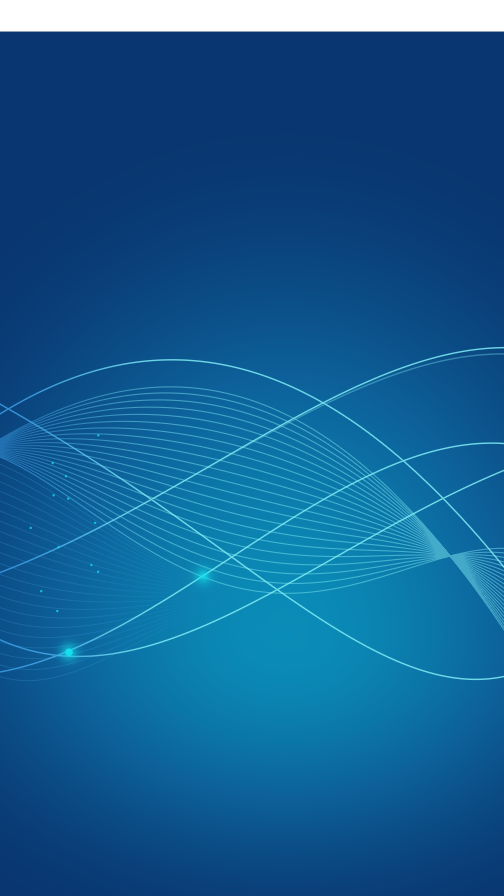
Reproduce this background procedurally as a Shadertoy shader.

```glsl
// Flowing cyan threads over a deep blue field with an off-centre teal glow.
// Each thread is a quartic through five evenly spaced heights; the meshes
// blend between two such threads, and small sparks are scattered by a hash.

const float ASPECT = 0.5625;   // layout width, in canvas heights
const vec3 NAVY  = vec3(0.035, 0.212, 0.438);
const vec3 OCEAN = vec3(0.050, 0.375, 0.600);
const vec3 TEAL  = vec3(0.040, 0.550, 0.720);
const vec3 AZURE = vec3(0.230, 0.620, 0.900);
const vec3 ICE   = vec3(0.500, 0.930, 0.960);
const vec3 SPARK = vec3(0.080, 0.880, 0.930);

vec2 hash2(float n) {
    return fract(sin(vec2(n * 12.99, n * 78.23) + 1.7) * 4375.85);
}

// Quartic (Newton form) through heights at x = 0, 1/4, 1/2, 3/4 and 1
float curve(float x, vec4 h, float last) {
    float s = 4.0 * x;
    vec4 d1 = vec4(h.yzw, last) - h;
    vec3 d2 = d1.yzw - d1.xyz;
    vec2 d3 = d2.yz - d2.xy;
    float d4 = d3.y - d3.x;
    return h.x + s * (d1.x + (s - 1.0) / 2.0 * (d2.x
         + (s - 2.0) / 3.0 * (d3.x + (s - 3.0) / 4.0 * d4)));
}

// Box-filtered coverage of a thin curved thread
float thread(vec2 uv, vec4 h, float last, float halfWidth, float px) {
    float e = 0.002;
    float y = curve(uv.x, h, last);
    float slope = (curve(uv.x + e, h, last) - y) / (e * ASPECT);
    float d = abs(uv.y - y) / sqrt(1.0 + slope * slope);
    return clamp((d + halfWidth) / px + 0.5, 0.0, 1.0)
         - clamp((d - halfWidth) / px + 0.5, 0.0, 1.0);
}

// Evenly blended threads between an upper and a lower one
float mesh(vec2 uv, vec4 top, float topEnd, vec4 low, float lowEnd,
           int count, float halfWidth, float px) {
    float sum = 0.0;
    for (int i = 0; i < count; i++) {
        float t = pow(float(i) / float(count - 1), 1.12);
        sum += thread(uv, mix(top, low, t), mix(topEnd, lowEnd, t), halfWidth, px);
    }
    return min(sum, 1.0);
}

float disc(vec2 p, vec2 centre, float radius, float px) {
    return clamp(0.5 + (radius - length(p - centre)) / px, 0.0, 1.0);
}

float halo(vec2 p, vec2 centre, float size) {
    vec2 d = (p - centre) / size;
    return exp(-dot(d, d));
}

// Elliptical glow, taller above its centre than below
vec3 backdrop(vec2 p) {
    vec2 d = p - vec2(0.319, 0.290);
    d /= vec2(0.505, d.y > 0.0 ? 0.585 : 0.365);
    float glow = 1.0 - smoothstep(0.0, 1.0, length(d));
    vec3 col = mix(NAVY, OCEAN, min(glow * 2.0, 1.0));
    return mix(col, TEAL, max(glow * 2.0 - 1.0, 0.0));
}

void mainImage(out vec4 fragColor, in vec2 fragCoord) {
    vec2 uv = fragCoord / iResolution.xy;
    vec2 p = uv * vec2(ASPECT, 1.0);
    float px = 1.0 / iResolution.y;
    vec3 col = backdrop(p);
    vec3 tint = mix(AZURE, ICE, smoothstep(0.0, 0.35, uv.x));

    // Main mesh, and the faint fan that opens to the left
    vec4 crest  = vec4(0.510, 0.564, 0.553, 0.466);
    vec4 trough = vec4(0.490, 0.402, 0.341, 0.355);
    vec4 floorLine = vec4(0.245, 0.276, 0.339, 0.355);
    float net = mesh(uv, crest, 0.297, trough, 0.388, 21, 0.0006, px);
    float fan = mesh(uv, trough, 0.388, floorLine, 0.378, 22, 0.0005, px);
    col = mix(col, tint, net * 0.48);
    col = mix(col, AZURE, fan * 0.27 * (1.0 - smoothstep(0.1, 0.5, uv.x)));

    // Bright single threads
    float w = 0.0008;
    float lines = thread(uv, vec4(0.538, 0.594, 0.585, 0.509), 0.367, w, px);
    lines = max(lines, thread(uv, vec4(0.549, 0.462, 0.362, 0.272), 0.245, w, px));
    lines = max(lines, thread(uv, vec4(0.361, 0.427, 0.507, 0.579), 0.612, w, px));
    lines = max(lines, thread(uv, vec4(0.250, 0.305, 0.393, 0.474), 0.505, w, px));
    lines = max(lines, thread(uv, vec4(0.286, 0.273, 0.327, 0.405), 0.475, w, px));
    float echo = thread(uv, vec4(0.361, 0.427, 0.506, 0.575), 0.605, w, px);
    col = mix(col, tint, max(lines * 0.85, echo * 0.35));

    // Scattered sparks on a jittered grid
    for (int i = 0; i < 12; i++) {
        vec2 cell = vec2(float(i % 3), float(i / 3));
        vec2 centre = vec2(0.025, 0.310) + (cell + hash2(float(i))) * vec2(0.036, 0.052);
        col = mix(col, SPARK, 0.75 * disc(p, centre, 0.0013, px));
    }

    // Two glowing nodes riding on the threads
    vec2 nodeA = vec2(0.077, 0.272), nodeB = vec2(0.227, 0.357);
    col = mix(col, SPARK, 0.65 * halo(p, nodeA, 0.010));
    col = mix(col, SPARK, disc(p, nodeA, 0.0042, px));
    col = mix(col, SPARK, 0.55 * halo(p, nodeB, 0.010));
    col = mix(col, SPARK, 0.60 * halo(p, nodeB, 0.004));

    // White band along the top
    col = mix(col, vec3(1.0), clamp(0.5 + (p.y - 0.9648) / px, 0.0, 1.0));
    fragColor = vec4(col, 1.0);
}
```
